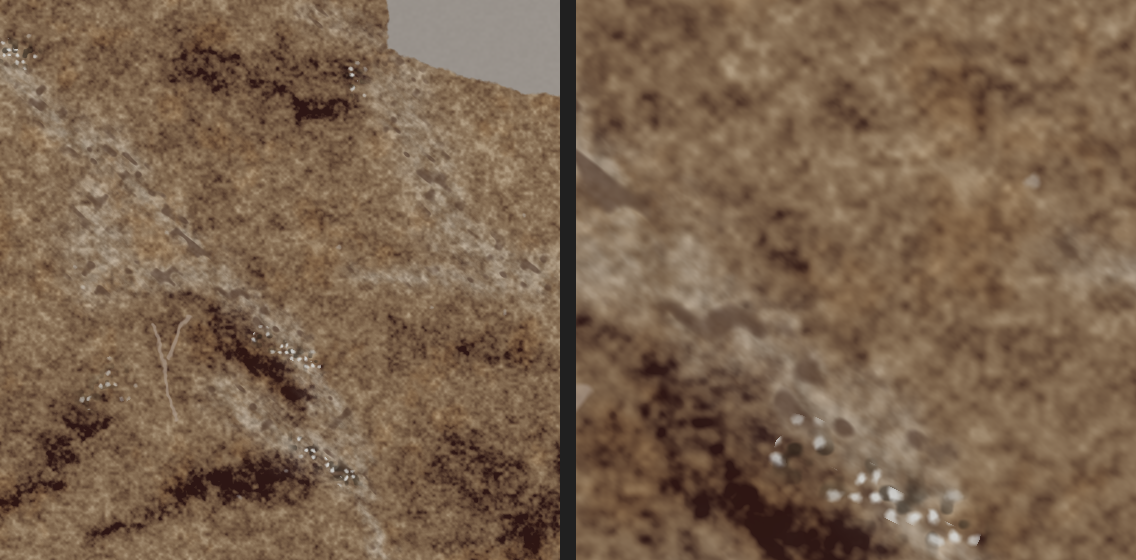
Left, the full canvas; right, a detail of the centre.
This texture is drawn by a WebGL 2 fragment shader. Its source:

```glsl
#version 300 es
precision highp float;
// Weathered brown rock slope with pale scree ridges, dark crevices and bright glints.
uniform vec2 u_resolution;
out vec4 fragColor;

float hash(vec2 p) {
    vec3 h = fract(vec3(p.xyx) * 0.1031);
    h += dot(h, h.yzx + 33.33);
    return fract((h.x + h.y) * h.z);
}

float noise(vec2 p) {
    vec2 i = floor(p), f = fract(p);
    f = f * f * (3.0 - 2.0 * f);
    return mix(mix(hash(i), hash(i + vec2(1, 0)), f.x),
               mix(hash(i + vec2(0, 1)), hash(i + vec2(1, 1)), f.x), f.y);
}

// Layered noise, centred on zero
float fbm(vec2 p) {
    float sum = 0.0, amp = 0.5;
    for (int i = 0; i < 4; i++) {
        sum += amp * (noise(p) - 0.5);
        p = mat2(0.8, 0.6, -0.6, 0.8) * p * 2.03 + 17.3;
        amp *= 0.55;
    }
    return sum;
}

float segment(vec2 p, vec2 a, vec2 b) {
    vec2 ap = p - a, ab = b - a;
    return length(ap - ab * clamp(dot(ap, ab) / dot(ab, ab), 0.0, 1.0));
}

// Soft band along a line
float band(vec2 p, vec2 a, vec2 b, float width) {
    float d = segment(p, a, b) / width;
    return exp(-d * d);
}

vec3 rockColor(float tone) {
    vec3 c = mix(vec3(0.21, 0.12, 0.1), vec3(0.38, 0.28, 0.21), clamp(tone, -0.2, 1.0));
    c = mix(c, vec3(0.475, 0.375, 0.28), clamp(tone - 1.0, 0.0, 1.0));
    c = mix(c, vec3(0.55, 0.455, 0.35), clamp(tone - 2.0, 0.0, 1.0));
    return mix(c, vec3(0.64, 0.555, 0.45), clamp(tone - 3.0, 0.0, 1.5));
}

void main() {
    vec2 p = gl_FragCoord.xy / u_resolution;
    vec2 q = p + 0.07 * vec2(fbm(p * 9.0), fbm(p * 9.0 + 31.0))
               + 0.04 * vec2(fbm(p * 45.0 + 5.0), fbm(p * 45.0 + 71.0));

    // Pale ridges and scree fans
    float ridge = band(q, vec2(0.0, 0.88), vec2(0.24, 0.69), 0.035);
    ridge = max(ridge, band(q, vec2(0.24, 0.69), vec2(0.36, 0.53), 0.032));
    ridge = max(ridge, band(q, vec2(0.36, 0.53), vec2(0.55, 0.36), 0.022));
    ridge = max(ridge, band(q, vec2(0.55, 0.36), vec2(0.64, 0.2), 0.022));
    ridge = max(ridge, band(q, vec2(0.64, 0.2), vec2(0.7, -0.02), 0.017));
    ridge = max(ridge, band(q, vec2(0.4, 0.3), vec2(0.62, 0.17), 0.035));
    float scree = band(q, vec2(0.17, 0.65), vec2(0.17, 0.5), 0.06);
    scree = max(scree, band(q, vec2(0.15, 0.5), vec2(0.38, 0.51), 0.035));
    scree = max(scree, band(q, vec2(0.7, 0.84), vec2(0.8, 0.6), 0.055));
    scree = max(scree, band(q, vec2(0.8, 0.59), vec2(0.98, 0.49), 0.05));
    scree = max(scree, band(q, vec2(0.64, 0.51), vec2(0.9, 0.49), 0.025));
    scree = max(scree, 0.7 * band(q, vec2(0.55, 1.0), vec2(0.66, 0.93), 0.03));
    float pale = max(ridge, 0.9 * scree);

    // Overhangs and crevices
    float dark = 0.75 * band(q, vec2(0.34, 0.89), vec2(0.5, 0.85), 0.04);
    dark = max(dark, band(q, vec2(0.55, 0.79), vec2(0.61, 0.8), 0.03));
    dark = max(dark, 0.65 * band(q, vec2(0.5, 0.89), vec2(0.63, 0.86), 0.035));
    dark = max(dark, band(q, vec2(0.43, 0.37), vec2(0.54, 0.31), 0.034));
    dark = max(dark, 0.55 * band(q, vec2(0.33, 0.42), vec2(0.43, 0.39), 0.06));
    dark = max(dark, band(q, vec2(0.0, 0.08), vec2(0.2, 0.24), 0.02));
    dark = max(dark, 0.6 * band(q, vec2(0.06, 0.16), vec2(0.17, 0.24), 0.04));
    dark = max(dark, band(q, vec2(0.18, 0.05), vec2(0.34, 0.13), 0.022));
    dark = max(dark, 1.05 * band(q, vec2(0.33, 0.12), vec2(0.53, 0.16), 0.042));
    dark = max(dark, 0.6 * band(q, vec2(0.7, 0.38), vec2(0.92, 0.36), 0.05));
    dark = max(dark, 0.6 * band(q, vec2(0.8, 0.16), vec2(0.95, 0.12), 0.08));
    dark = max(dark, 0.95 * band(q, vec2(0.95, 0.04), vec2(1.02, 0.15), 0.05));

    // Grain: blotches, downhill streaks and fine grit
    vec2 along = mat2(0.77, 0.64, -0.64, 0.77) * p;
    float streak = fbm(along * vec2(42.0, 85.0) + 9.0);
    float grit = noise(p * vec2(115.0, 130.0)) + 0.75 * noise(p * 200.0 + 40.0) - 0.875;
    float tone = 2.3 + 1.7 * fbm(p * 7.0 + 3.0) + 2.0 * fbm(p * vec2(28.0, 38.0))
               + 2.0 * streak + 1.75 * grit;
    tone += 0.6 * smoothstep(0.3, 0.9, p.y) * smoothstep(0.6, 0.95, p.x);
    tone += 0.45 * pale - 2.2 * dark * (1.0 + 1.8 * fbm(p * 40.0 + 60.0));
    vec3 color = rockColor(tone);

    // Ochre stains, dusty scree and small pits in the loose slopes
    float ochre = smoothstep(0.04, 0.3, fbm(p * 16.0 + 50.0));
    color *= mix(vec3(1.0), vec3(1.03, 0.99, 0.93), ochre);
    float dust = pale * clamp(0.6 + 1.2 * streak, 0.0, 0.85);
    color = mix(color, vec3(0.59, 0.535, 0.47) + 0.25 * streak + 0.15 * grit, dust);
    float pits = smoothstep(0.66, 0.9, noise(along * vec2(52.0, 90.0) + 23.0));
    color = mix(color, vec3(0.32, 0.23, 0.18), 0.65 * pits * smoothstep(0.15, 0.7, pale));

    // Forked dry twig
    vec2 t = p + 0.03 * vec2(fbm(p * 22.0), 0.0);
    float twig = min(segment(t, vec2(0.275, 0.42), vec2(0.312, 0.25)),
                     segment(t, vec2(0.298, 0.36), vec2(0.332, 0.435)));
    color = mix(color, vec3(0.67, 0.6, 0.54), 0.7 * (1.0 - smoothstep(0.001, 0.005, twig)));

    // Wet glints gathered on the crests
    float wet = band(p, vec2(0.01, 0.91), vec2(0.05, 0.9), 0.022);
    wet = max(wet, band(p, vec2(0.63, 0.87), vec2(0.64, 0.84), 0.015));
    wet = max(wet, band(p, vec2(0.46, 0.4), vec2(0.56, 0.35), 0.016));
    wet = max(wet, band(p, vec2(0.53, 0.21), vec2(0.63, 0.14), 0.016));
    wet = max(wet, 0.5 * band(p, vec2(0.16, 0.29), vec2(0.21, 0.33), 0.025));
    vec2 g = p * 85.0 + 0.8 * vec2(fbm(p * 60.0), fbm(p * 60.0 + 8.0)), id = floor(g);
    vec2 offset = fract(g) - 0.5 - 0.2 * (vec2(hash(id + 3.0), hash(id + 90.0)) - 0.5);
    float spark = 1.0 - smoothstep(0.1, 0.48, length(offset));
    float lit = step(1.0 - 0.45 * wet - 0.003, hash(id + 200.0));
    color *= 1.0 - 0.4 * wet * smoothstep(0.5, 0.75, noise(p * 110.0 + 12.0));
    color = mix(color, vec3(0.83, 0.83, 0.82), (0.35 + 0.6 * wet) * spark * lit);

    // Flat grey sky behind the skyline
    float skyline = 0.83 + 0.08 * pow(clamp((1.0 - p.x) / 0.3, 0.0, 1.1), 1.6);
    float above = min(p.x - 0.692, p.y - skyline) + 0.02 * fbm(p * 35.0);
    vec3 sky = vec3(0.6, 0.575, 0.55) + 0.012 * (p.x - p.y + grit);
    color = mix(color, sky, smoothstep(-0.003, 0.003, above));
    fragColor = vec4(color, 1.0);
}
```
